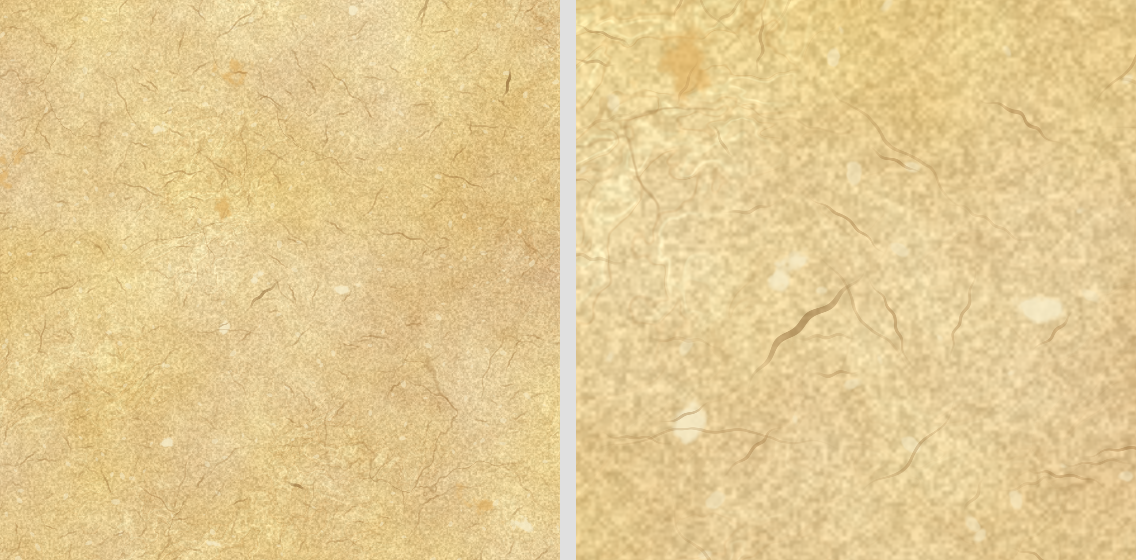
Left: the whole. Right: its middle third, enlarged.
This texture is drawn by a Shadertoy shader. Its source:

```glsl
// Polished golden cream marble with soft clouds, curled flecks, cracks and rusty stains.
#define TAN vec3(0.853, 0.720, 0.487)
#define CREAM vec3(0.936, 0.862, 0.650)
#define CRACK vec3(0.58, 0.40, 0.18)
#define RUST vec3(0.87, 0.66, 0.33)
#define CHALK vec3(0.97, 0.93, 0.79)
#define CLOUD_SCALE 4.0
#define CLOUD_CONTRAST 1.15
#define CURL_SCALE 38.0
#define CURL_STRENGTH 0.42
#define GRAIN_SCALE 260.0
#define GRAIN_STRENGTH 0.105

vec2 hash22(vec2 p) {
    vec3 q = fract(p.xyx * vec3(0.1031, 0.1030, 0.0973));
    q += dot(q, q.yzx + 33.33);
    return fract((q.xx + q.yz) * q.zy);
}

float valueNoise(vec2 p) {
    vec2 cell = floor(p), f = fract(p);
    f = f * f * (3.0 - 2.0 * f);
    float low = mix(hash22(cell).x, hash22(cell + vec2(1, 0)).x, f.x);
    float high = mix(hash22(cell + vec2(0, 1)).x, hash22(cell + 1.0).x, f.x);
    return mix(low, high, f.y);
}

float fbm(vec2 p, int octaves) {
    float sum = 0.0, total = 0.0, gain = 0.5;
    for (int i = 0; i < octaves; i++) {
        sum += gain * valueNoise(p);
        total += gain;
        p = mat2(1.6, 1.2, -1.2, 1.6) * p + 7.3;
        gain *= 0.5;
    }
    return sum / total;
}

vec2 rotate(vec2 p, float angle) {
    float c = cos(angle), s = sin(angle);
    return vec2(c * p.x + s * p.y, c * p.y - s * p.x);
}

// Cellular noise: distance to the border as F2 - F1, and a random shade per cell.
vec2 cells(vec2 p) {
    vec2 cell = floor(p);
    float f1 = 9.0, f2 = 9.0, shade = 0.0;
    for (int y = -1; y <= 1; y++)
    for (int x = -1; x <= 1; x++) {
        vec2 id = cell + vec2(x, y);
        float d = length(id + hash22(id) - p);
        f2 = min(f2, max(f1, d));
        if (d < f1) shade = hash22(id + 5.5).x;
        f1 = min(f1, d);
    }
    return vec2(f2 - f1, shade);
}

// Scattered tapering wavy strokes, one at most in each cell.
float strokes(vec2 p, float scale, float width, float share, float seed) {
    vec2 g = p * scale, cell = floor(g);
    float soft = scale / iResolution.y, ink = 0.0;
    for (int y = -1; y <= 1; y++)
    for (int x = -1; x <= 1; x++) {
        vec2 id = cell + vec2(x, y);
        vec2 pick = hash22(id + seed), look = hash22(id + seed + 51.7);
        if (pick.x > share) continue;
        vec2 d = rotate(g - id - hash22(id + seed + 19.1), (pick.y - 0.45) * 2.6);
        d.y += 0.05 * sin(d.x * 4.0 + look.x * 6.3) + 0.02 * sin(d.x * 17.0 + look.y * 6.3);
        float taper = 1.0 - smoothstep(0.1, 1.0, abs(d.x) / mix(0.3, 0.9, look.x));
        float line = 1.0 - smoothstep(width * taper, width * taper + soft, abs(d.y));
        ink = max(ink, line * taper * mix(0.35, 1.0, look.y));
    }
    return ink;
}

// Scattered ragged blobs; stretch lengthens them, soft widens their edge.
float blobs(vec2 p, float scale, float radius, float stretch, float soft, float share, float seed) {
    vec2 g = p * scale, cell = floor(g);
    float cover = 0.0, ragged = (fbm(p * 60.0, 4) - 0.5) * radius * 2.6;
    for (int y = -1; y <= 1; y++)
    for (int x = -1; x <= 1; x++) {
        vec2 id = cell + vec2(x, y), pick = hash22(id + seed);
        if (pick.x > share) continue;
        vec2 d = rotate(g - id - hash22(id + seed + 8.2), pick.y * 3.14);
        float edge = length(d * vec2(1.0, stretch)) + ragged;
        cover = max(cover, 1.0 - smoothstep(radius * (1.0 - soft), radius, edge));
    }
    return cover;
}

void mainImage(out vec4 fragColor, in vec2 fragCoord) {
    vec2 uv = fragCoord / iResolution.y;
    vec2 warp = vec2(fbm(uv * 9.0, 5), fbm(uv * 9.0 + 31.0, 5)) - 0.5;
    vec2 bent = uv + warp * 0.07;

    // Soft clouds, faint broken slabs and a slow drift between yellow and pinkish cream
    float cloud = fbm(bent * CLOUD_SCALE + 3.0, 5) - 0.5;
    float mottle = fbm(bent * 28.0 + 11.0, 4) - 0.5;
    vec2 slab = cells(bent * 5.0 + warp * 0.4);
    float tone = 0.5 + CLOUD_CONTRAST * cloud + 0.6 * mottle + 0.16 * (slab.y - 0.5);
    float hue = fbm(uv * 6.0 + 60.0, 5) - 0.5;

    // Curled light and dark threads, gathered in patches
    float patches = smoothstep(0.38, 0.62, fbm(uv * 5.5 + 80.0, 4));
    vec2 curlPos = rotate(uv + warp * 0.09, 0.5) * vec2(0.75, 1.25) * CURL_SCALE;
    float curl = fbm(curlPos + 5.0, 3) - 0.5;
    float lightThread = 1.0 - smoothstep(0.0, 0.07, abs(curl - 0.10));
    float darkThread = 1.0 - smoothstep(0.0, 0.04, abs(curl + 0.04));
    tone += CURL_STRENGTH * (0.25 + 0.75 * patches) * (lightThread - 0.9 * darkThread);

    // Fine crystalline grain
    float grain = valueNoise(uv * GRAIN_SCALE) + valueNoise(uv.yx * GRAIN_SCALE * 1.7) - 1.0;
    vec3 color = mix(TAN, CREAM, tone) + GRAIN_STRENGTH * grain;
    color += hue * vec3(0.015, 0.0, -0.14);

    // Rusty stains and chalky inclusions
    color = mix(color, RUST, 0.5 * blobs(uv, 4.5, 0.19, 2.2, 0.8, 0.25, 12.0));
    color = mix(color, CHALK, 0.5 * blobs(uv, 34.0, 0.2, 1.7, 0.6, 0.25, 40.0));
    color = mix(color, CHALK, 0.8 * blobs(uv, 6.0, 0.085, 1.5, 0.6, 0.2, 71.0));

    // Faint broken veins along slab borders, then short cracks
    float vein = 1.0 - smoothstep(0.0, 0.022, slab.x);
    vein *= smoothstep(0.48, 0.68, fbm(uv * 7.0 + 140.0, 5));
    color = mix(color, CRACK, 0.28 * vein);
    vec2 bentCrack = uv + warp * 0.02 + 0.006 * mottle;
    color = mix(color, CRACK, 0.40 * strokes(bentCrack, 9.0, 0.006, 0.5, 3.0));
    color = mix(color, CRACK, 0.38 * strokes(bentCrack, 26.0, 0.018, 0.4, 90.0));
    color = mix(color, CRACK * 0.9, 0.7 * strokes(uv, 15.0, 0.028, 0.02, 150.0));

    fragColor = vec4(clamp(color, 0.0, 1.0), 1.0);
}
```
